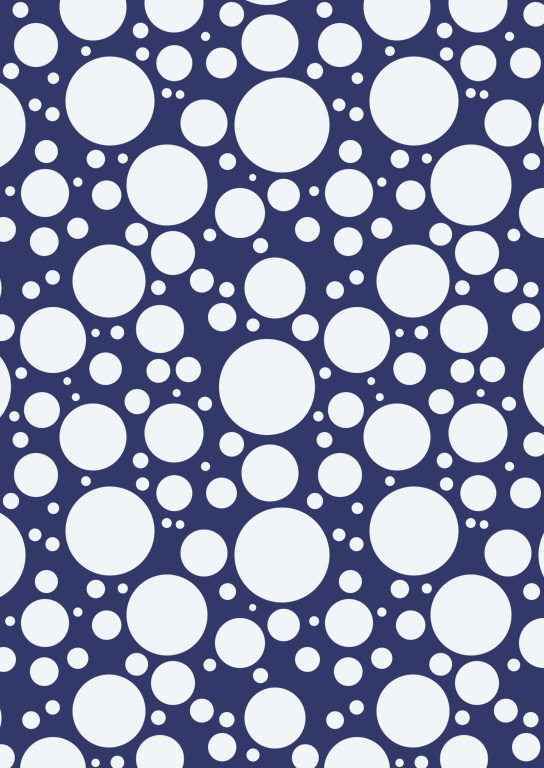
Reproduce this pattern procedurally as a Shadertoy shader.

```glsl
// Pale discs of many sizes scattered over navy, in a repeating tile.

const vec3 NAVY = vec3(0.20, 0.22, 0.42);
const vec3 PALE = vec3(0.95, 0.96, 0.97);
const float CANVAS_HEIGHT = 768.0;      // design units down the canvas
const vec2 TILE = vec2(304.0, 430.0);   // size of one repeat
const vec2 GRID = vec2(7.0, 10.0);      // small-disc cells per repeat
const float GAP = 6.0;                  // navy kept around large discs
const float CELL_MARGIN = 2.0;
const float MIN_RADIUS = 3.5;
const float MAX_RADIUS = 18.0;
const int TRIES = 28;

// Large discs: centre and radius, y measured downward
const vec3 LARGE[16] = vec3[16](
    vec3(110, 101, 44.5), vec3(282, 125, 47.5), vec3(167, 185, 40.5),
    vec3(109, 281, 36.5), vec3(275, 288, 30.5), vec3(53, 340, 33),
    vec3(267, 387, 48), vec3(93, 437, 33.5), vec3(174, 433, 29.5),
    vec3(270, 43, 28.5), vec3(45, 193, 24), vec3(240, 213, 25),
    vec3(204, 123, 23.5), vec3(173, 253, 22), vec3(160, 329, 24),
    vec3(36, 45, 22));

vec2 hash2(vec3 seed) {
    vec3 q = fract(seed * vec3(0.1031, 0.1030, 0.0973));
    q += dot(q, q.yzx + 33.33);
    return fract((q.xx + q.yz) * q.zy);
}

// Shortest distance between points on the wrapped tile
float wrappedDistance(vec2 a, vec2 b, vec2 period) {
    return length(mod(a - b + 0.5 * period, period) - 0.5 * period);
}

float largeDiscs(vec2 p, vec2 period) {
    float nearest = 1e4;
    for (int i = 0; i < 16; i++) {
        nearest = min(nearest, wrappedDistance(p, LARGE[i].xy, period) - LARGE[i].z);
    }
    return nearest;
}

// Each staggered cell holds the roomiest of several random discs
float smallDiscs(vec2 p, vec2 period, vec2 grid) {
    vec2 cell = period / grid;
    p = mod(p, period);
    float row = floor(p.y / cell.y);
    float stagger = 0.5 * mod(row, 2.0);
    float column = floor(p.x / cell.x + stagger);
    vec2 corner = vec2(column - stagger, row) * cell;
    vec2 id = vec2(mod(column, grid.x), row);

    vec3 best = vec3(0.0);
    for (int i = 0; i < TRIES; i++) {
        vec2 offset = hash2(vec3(id, float(i)) + 1.0) * cell;
        vec2 edge = min(offset, cell - offset);
        float radius = min(min(edge.x, edge.y) - CELL_MARGIN, MAX_RADIUS);
        if (radius > best.z) {
            radius = min(radius, largeDiscs(corner + offset, period) - GAP);
            if (radius > best.z) best = vec3(corner + offset, radius);
        }
    }
    return best.z < MIN_RADIUS ? 1e4 : length(p - best.xy) - best.z;
}

void mainImage(out vec4 fragColor, in vec2 fragCoord) {
    float pixel = CANVAS_HEIGHT / iResolution.y;
    vec2 p = vec2(fragCoord.x, iResolution.y - fragCoord.y) * pixel;

    float d = largeDiscs(p, TILE);
    if (d > pixel) d = min(d, smallDiscs(p, TILE, GRID));

    float coverage = 1.0 - smoothstep(-0.75 * pixel, 0.75 * pixel, d);
    fragColor = vec4(mix(NAVY, PALE, coverage), 1.0);
}
```
